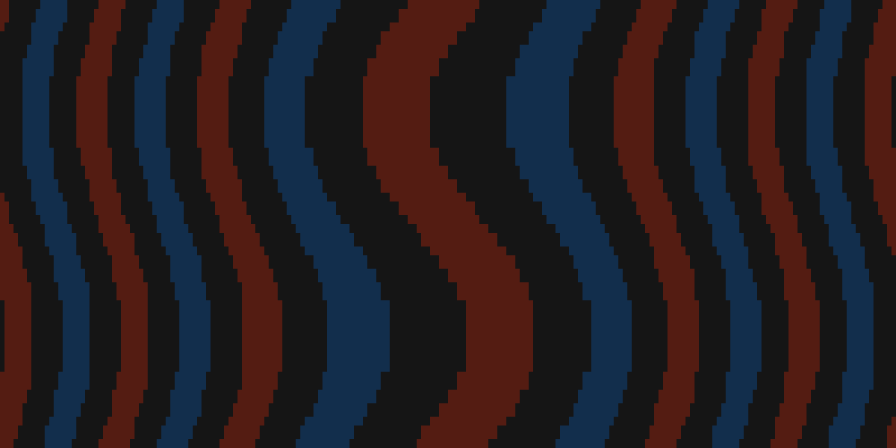
Give the GLSL for this pattern, as a Shadertoy shader.

```glsl
const vec3 BLACK = vec3(0.082, 0.082, 0.082);
const vec3 RED   = vec3(0.330, 0.110, 0.070);
const vec3 BLUE  = vec3(0.071, 0.180, 0.300);

const float CELLS        = 100.0;  // mosaic cells per canvas height
const float BAND_DENSITY = 15.6;   // bands per canvas height, far from the centre
const float BULGE_BANDS  = 3.66;   // bands removed on each side by the central bulge
const float BULGE_SLOPE  = 2.65;
const float BULGE_CUBIC  = 3.4;
const float SWAY_LEVELS  = 6.85;   // discrete sway steps on each side of the axis
const float SWAY_STEP    = 0.111;  // band shift per step
const int   SAMPLES      = 4;      // antialiasing grid per axis
const float TAU          = 6.2831853;

// Horizontal position to band count, stretched wide around the centre
float bandPosition(float x) {
    float bulge = tanh(BULGE_SLOPE * x + BULGE_CUBIC * x * x * x);
    return BAND_DENSITY * x - BULGE_BANDS * bulge;
}

// One sine wave over the height, cut into equal steps
float steppedSway(float y) {
    return SWAY_STEP * (floor(SWAY_LEVELS * sin(TAU * y)) + 0.5);
}

// Bands cycle red, black, blue, black
vec3 bandColor(float position) {
    float band = mod(floor(position + 0.5), 4.0);
    if (band < 0.5) return RED;
    return abs(band - 2.0) < 0.5 ? BLUE : BLACK;
}

// Colour of the square cell containing p
vec3 mosaic(vec2 p) {
    vec2 cell = (floor(p * CELLS) + 0.5) / CELLS;
    return bandColor(bandPosition(cell.x) - steppedSway(cell.y));
}

void mainImage(out vec4 fragColor, in vec2 fragCoord) {
    vec2 center = vec2(0.5 * iResolution.x, 0.0);
    vec3 color = vec3(0.0);

    // Average subsamples to smooth the cell edges
    for (int j = 0; j < SAMPLES; j++) {
        for (int i = 0; i < SAMPLES; i++) {
            vec2 offset = (vec2(i, j) + 0.5) / float(SAMPLES) - 0.5;
            color += mosaic((fragCoord + offset - center) / iResolution.y);
        }
    }
    fragColor = vec4(color / float(SAMPLES * SAMPLES), 1.0);
}
```
